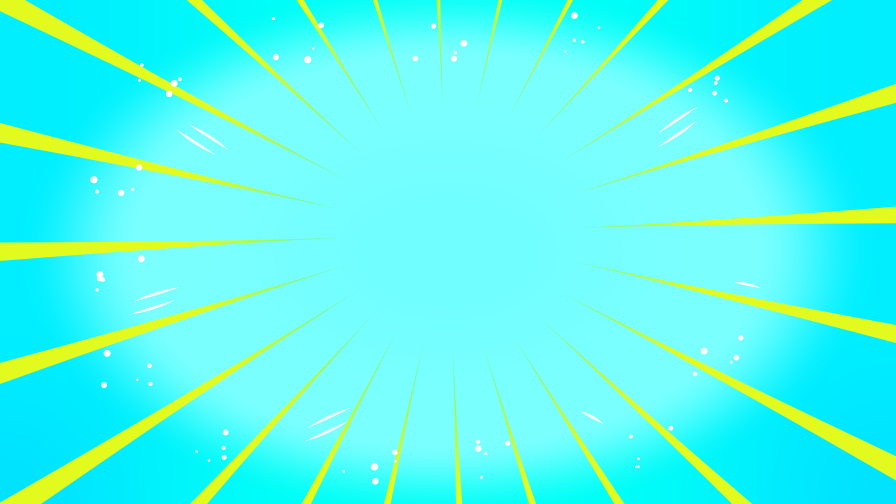
A Shadertoy shader for this background:

```glsl
const float TAU = 6.2831853;

const vec3 SKY_SIDE   = vec3(0.0, 0.935, 1.0);
const vec3 SKY_MIDDLE = vec3(0.0, 1.0, 0.965);
const vec3 GLOW_RIM   = vec3(0.48, 1.0, 1.0);
const vec3 GLOW_CORE  = vec3(0.44, 0.995, 1.0);
const vec3 RAY_TIP    = vec3(0.47, 0.97, 0.55);
const vec3 RAY_BASE   = vec3(0.89, 0.98, 0.12);

// Lengths are in canvas heights, x measured from the middle
const vec2  GLOW_CENTER = vec2(0.0, 0.502);
const vec2  GLOW_RADII  = vec2(0.735, 0.46);
const vec2  RAY_CENTER  = vec2(0.0, 0.537);
const vec2  RAY_SHIFT   = vec2(0.022, 0.012);
const float RAY_COUNT   = 24.0;
const float RAY_TURN    = 0.041;
const float RAY_START   = 0.225;
const float RAY_TAPER   = 0.0315;
const float RAY_FLARE   = 1.45;

const int   CLUSTERS       = 15;
const int   DOTS           = 5;
const vec2  CLUSTER_CENTER = vec2(-0.02, 0.502);
const vec2  CLUSTER_RADII  = vec2(0.625, 0.417);
const vec2  CLUSTER_SPREAD = vec2(0.055, 0.045);

const int   DASHES      = 7;
const vec2  DASH_RADII  = vec2(0.604, 0.375);
const float DASH_TURN   = 0.716;
const float DASH_TILT   = 0.6;
const float DASH_GAP    = 0.022;
const float DASH_WIDTH  = 0.0027;
const float DASH_BEND   = 0.0015;

vec2 hash2(vec2 seed) {
    vec3 h = fract(seed.xyx * vec3(0.1031, 0.1030, 0.0973));
    h += dot(h, h.yzx + 33.33);
    return fract((h.xx + h.yz) * h.zy);
}

vec2 direction(float angle) {
    return vec2(cos(angle), sin(angle));
}

float coverage(float dist, float pixel) {
    return clamp(0.5 - dist / pixel, 0.0, 1.0);
}

vec3 background(vec2 p) {
    vec3 sky = mix(SKY_MIDDLE, SKY_SIDE, smoothstep(0.2, 0.85, abs(p.x)));
    sky.g -= 0.05 * smoothstep(0.4, 0.0, p.y) * smoothstep(0.4, 0.9, abs(p.x));
    float oval = length((p - GLOW_CENTER) / GLOW_RADII);
    vec3 glow = mix(GLOW_CORE, GLOW_RIM, smoothstep(0.1, 0.75, oval));
    return mix(sky, glow, 1.0 - smoothstep(0.82, 1.16, oval));
}

// Flared wedges repeated around the centre; returns coverage and radius
vec2 rays(vec2 p, float pixel) {
    vec2 d = p - RAY_CENTER;
    float radius = length(d);
    float sector = TAU / RAY_COUNT;
    float angle = mod(atan(d.y, d.x) - RAY_TURN + 0.5 * sector, sector) - 0.5 * sector;
    float start = RAY_START + dot(d / max(radius, 0.001), RAY_SHIFT);
    float reach = max(radius * cos(angle) - start, 0.0);
    float halfWidth = RAY_TAPER * pow(reach, RAY_FLARE);
    float side = abs(radius * sin(angle));
    // Overlap of the wedge with the pixel keeps thin tips faint
    float overlap = min(side + 0.5 * pixel, halfWidth) - max(side - 0.5 * pixel, -halfWidth);
    return vec2(clamp(overlap / pixel, 0.0, 1.0), radius);
}

// Dot clusters around an oval: fuller on the diagonals, drawn in at the right
float specks(vec2 p, float pixel) {
    float mask = 0.0;
    for (int i = 0; i < CLUSTERS; i++) {
        if (i == 3 || i == 4) continue; // open gap on the right
        float angle = TAU * (0.25 - float(i) / float(CLUSTERS));
        float bulge = 1.0 + 0.2 * pow(sin(2.0 * angle), 2.0);
        bulge -= 0.15 * smoothstep(0.5, 1.0, cos(angle));
        vec2 center = CLUSTER_CENTER + CLUSTER_RADII * bulge * direction(angle);
        for (int j = 0; j < DOTS; j++) {
            vec2 seed = vec2(float(i) + 1.0, float(j) + 7.0);
            vec2 offset = (2.0 * hash2(seed) - 1.0) * CLUSTER_SPREAD;
            float size = mix(0.002, 0.0072, hash2(seed + 31.0).x);
            mask = max(mask, coverage(length(p - center - offset) - size, pixel));
        }
    }
    return mask;
}

// Tapered strokes, mostly in pairs, leaning with their place on the oval
float dashes(vec2 p, float pixel) {
    float mask = 0.0;
    for (int i = 0; i < DASHES; i++) {
        if (i == 1) continue; // none at the top
        float angle = DASH_TURN + TAU * float(i) / float(DASHES);
        vec2 axis = direction(DASH_TILT * sin(2.0 * angle));
        vec2 d = p - GLOW_CENTER - DASH_RADII * direction(angle);
        vec2 q = vec2(dot(d, axis), dot(d, vec2(-axis.y, axis.x)));
        bool paired = i < 5;
        float halfLength = paired ? 0.046 : 0.026;
        if (paired) {
            q.x -= 0.008 * sign(q.y);
            q.y = abs(q.y) - 0.5 * DASH_GAP;
        }
        float along = q.x / halfLength;
        float arch = 1.0 - along * along;
        float edge = abs(q.y - DASH_BEND * arch) - DASH_WIDTH * arch;
        mask = max(mask, coverage(edge, pixel) * step(abs(along), 1.0));
    }
    return mask;
}

void mainImage(out vec4 fragColor, in vec2 fragCoord) {
    float pixel = 1.0 / iResolution.y;
    vec2 p = (fragCoord - vec2(0.5 * iResolution.x, 0.0)) * pixel;

    vec3 color = background(p);
    vec2 ray = rays(p, pixel);
    color = mix(color, mix(RAY_TIP, RAY_BASE, smoothstep(0.22, 0.55, ray.y)), ray.x);
    color = mix(color, vec3(1.0), max(specks(p, pixel), dashes(p, pixel)));
    fragColor = vec4(color, 1.0);
}
```
